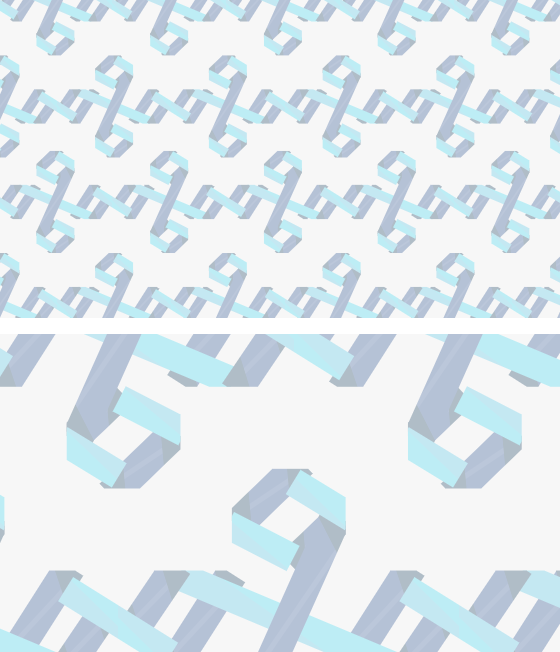
Top, the full canvas; bottom, a detail of the centre.
A WebGL 2 fragment shader for this pattern:

```glsl
#version 300 es
precision highp float;
// Staggered rows of folded, interlaced ribbon knots in pale cyan and lavender.

uniform vec2 u_resolution;
out vec4 outColor;

const float CANVAS_WIDTH = 768.0;          // design units across the canvas
const vec2 REPEAT = vec2(156.0, 271.0);    // one knot wide, two rows tall
const float HALF_CYAN = 6.5;
const float HALF_LAVENDER = 7.2;

const vec3 PAPER = vec3(0.97);
const vec3 LAVENDER = vec3(0.71, 0.76, 0.84);
const vec3 FOLD_GREY = vec3(0.69, 0.74, 0.78);
const vec3 LAVENDER_LIGHT = vec3(0.735, 0.78, 0.855);
const vec3 CYAN = vec3(0.74, 0.93, 0.96);
const vec3 CYAN_SHADE = vec3(0.77, 0.91, 0.95);

float coverage(float dist, float pixel) {
    return clamp(0.5 - dist / pixel, 0.0, 1.0);
}

float boxDistance(vec2 p, vec2 halfSize) {
    vec2 q = abs(p) - halfSize;
    return length(max(q, 0.0)) + min(max(q.x, q.y), 0.0);
}

// Flat cuts that trim the folds: a cross-shaped outline.
float foldOutline(vec2 p) {
    return min(boxDistance(p, vec2(26.0, 70.0)), boxDistance(p, vec2(110.0, 23.5)));
}

// Position along and across the line from a to b, about its middle.
vec2 alongLine(vec2 p, vec2 a, vec2 b) {
    vec2 axis = normalize(b - a);
    vec2 q = p - 0.5 * (a + b);
    return vec2(dot(q, axis), axis.x * q.y - axis.y * q.x);
}

// Cyan strip in two tones parted by a slanted crease.
vec3 cyanStrip(vec3 under, vec2 p, vec2 a, vec2 b, float pixel) {
    vec2 local = alongLine(p, a, b);
    float dist = boxDistance(local, vec2(0.5 * length(b - a), HALF_CYAN));
    float shade = coverage(1.5 + 0.22 * local.x - local.y, pixel);
    return mix(under, mix(CYAN, CYAN_SHADE, shade), coverage(max(dist, foldOutline(p)), pixel));
}

// Lavender strip with a light facet and grey triangles at the folds.
vec3 lavenderStrip(vec3 under, vec2 p, vec2 a, vec2 b, float pixel) {
    vec2 local = alongLine(p, a, b);
    float halfLength = 0.5 * length(b - a);
    float dist = boxDistance(local, vec2(halfLength, HALF_LAVENDER));
    float fold = halfLength - 9.0 - abs(local.x) - 0.8 * local.y * sign(local.x);
    float facet = abs(local.y - 0.18 * local.x) - 1.2;
    vec3 tone = mix(LAVENDER, LAVENDER_LIGHT, coverage(facet, pixel));
    tone = mix(tone, FOLD_GREY, coverage(fold, pixel));
    return mix(under, tone, coverage(max(dist, foldOutline(p)), pixel));
}

// A strip and its copy turned half a circle about the knot centre.
vec3 cyanPair(vec3 under, vec2 p, vec2 a, vec2 b, float pixel) {
    return cyanStrip(cyanStrip(under, p, a, b, pixel), -p, a, b, pixel);
}

vec3 lavenderPair(vec3 under, vec2 p, vec2 a, vec2 b, float pixel) {
    return lavenderStrip(lavenderStrip(under, p, a, b, pixel), -p, a, b, pixel);
}

// One knot, painted from the lowest strip to the highest; y points down.
vec3 knot(vec3 color, vec2 p, float pixel) {
    // Side loops and the long cyan bar
    color = lavenderPair(color, p, vec2(26.0, 22.0), vec2(56.0, -25.0), pixel);
    color = cyanStrip(color, p, vec2(-50.0, -21.0), vec2(50.0, 21.0), pixel);
    color = lavenderPair(color, p, vec2(51.0, 26.0), vec2(74.0, -8.0), pixel);

    // Upper and lower loops and the long lavender bar
    color = lavenderPair(color, p, vec2(-24.0, -44.0), vec2(6.0, -73.0), pixel);
    color = lavenderPair(color, p, vec2(23.0, -47.0), vec2(1.0, -26.0), pixel);
    color = cyanPair(color, p, vec2(-28.0, -44.5), vec2(2.0, -29.0), pixel);
    color = lavenderStrip(color, p, vec2(-21.5, 48.0), vec2(21.5, -48.0), pixel);
    color = cyanPair(color, p, vec2(2.0, -64.0), vec2(29.0, -47.5), pixel);

    // Link to the neighbouring knots
    return cyanPair(color, p, vec2(54.0, -15.0), vec2(102.0, 15.0), pixel);
}

// Position relative to the nearest knot of a row set centred on origin.
vec2 cell(vec2 p, vec2 origin) {
    return (fract((p - origin) / REPEAT + 0.5) - 0.5) * REPEAT;
}

void main() {
    float pixel = CANVAS_WIDTH / u_resolution.x;
    vec2 p = vec2(gl_FragCoord.x, u_resolution.y - gl_FragCoord.y) * pixel;

    vec3 color = knot(PAPER, cell(p, vec2(156.5, 146.0)), pixel);
    color = knot(color, cell(p, vec2(76.0, 277.0)), pixel);
    outColor = vec4(color, 1.0);
}
```
